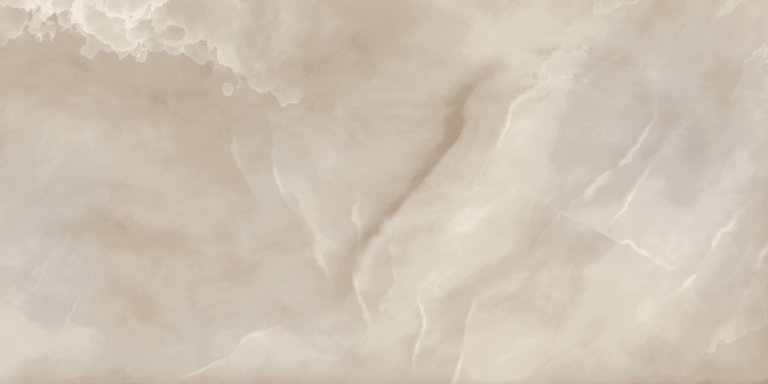
This texture is drawn by a WebGL 1 fragment shader. Its source:

```glsl
precision highp float;
// Polished beige onyx: cloudy tones, a brown diagonal vein, flaky cream crust and fine pale cracks.
uniform vec2 u_resolution;

const vec3 BROWN = vec3(0.70, 0.62, 0.53);
const vec3 TAN   = vec3(0.775, 0.713, 0.64);
const vec3 BEIGE = vec3(0.805, 0.760, 0.705);
const vec3 LIGHT = vec3(0.865, 0.824, 0.768);
const vec3 CREAM = vec3(0.94, 0.91, 0.86);
const vec3 COOL  = vec3(-0.022, 0.002, 0.026);  // tint of the grey clouds

const vec2 VEIN_START = vec2(0.885, 0.27);
const vec2 VEIN_DIR = vec2(0.60, 0.80);
const float VEIN_LENGTH = 0.80;
const float BASE_TONE = 0.47;
const float CLOUD_CONTRAST = 0.95;
const float GRAIN_CONTRAST = 0.34;
const float CRACK_WIDTH = 0.0038;
const int CRACKS = 14;
const int FLAKES = 5;

float hash(vec2 p) {
  vec3 q = fract(vec3(p.xyx) * 0.1031);
  q += dot(q, q.yzx + 33.33);
  return fract((q.x + q.y) * q.z);
}

float noise(vec2 p) {
  vec2 i = floor(p), f = fract(p);
  f = f * f * f * (f * (f * 6.0 - 15.0) + 10.0);
  return mix(mix(hash(i), hash(i + vec2(1, 0)), f.x),
             mix(hash(i + vec2(0, 1)), hash(i + vec2(1, 1)), f.x), f.y);
}

// Fractal noise, centred on zero
float fbm(vec2 p) {
  float sum = 0.0, amp = 0.5;
  for (int i = 0; i < 6; i++) {
    sum += amp * (noise(p) - 0.5);
    p = mat2(1.6, 1.2, -1.2, 1.6) * p + 17.3;
    amp *= 0.52;
  }
  return sum;
}

// Rough pale line with a soft glow on one side
float crack(vec2 p, vec2 centre, float angle, float size) {
  vec2 d = p - centre, axis = vec2(cos(angle), sin(angle));
  float along = dot(d, axis);
  float across = dot(d, vec2(axis.y, -axis.x)) + 0.13 * fbm(p * 5.0 + centre * 31.0);
  float fade = 1.0 - smoothstep(0.35 * size, size, abs(along));
  float broken = smoothstep(0.3, 0.75, noise(p * 15.0 + centre * 57.0));
  float width = max(CRACK_WIDTH, 0.8 / u_resolution.y) * (1.0 + broken);
  float line = exp(-across * across / (width * width));
  float side = smoothstep(-0.006, 0.006, across) * exp(-max(across, 0.0) * 14.0);
  float shade = smoothstep(0.004, -0.012, across) * exp(min(across, 0.0) * 16.0);
  return fade * (0.26 * line * broken + 0.09 * side - 0.08 * shade);
}

// Overlapping torn layers along the top left
float crust(vec2 p) {
  float tone = 0.0;
  for (int i = 0; i < FLAKES; i++) {
    float k = float(i);
    float rough = fbm(p * vec2(6.0, 4.0) + k * 9.7) + 0.35 * fbm(p * 19.0 + k * 5.3);
    float lower = 0.97 - 0.15 * smoothstep(0.1, 0.8, p.x) + 0.03 * (k - 1.5);
    float right = 0.88 - 0.12 * k;
    float h = min(p.y - lower + 0.34 * rough, (right - p.x + 0.28 * rough) * 0.6);
    float patchy = smoothstep(0.35, 0.70, noise(p * 7.0 + k * 21.0));
    float soft = mix(0.035, 0.005, patchy);
    tone += smoothstep(-soft, soft, h) * exp(-max(h, 0.0) * 15.0) * (0.07 + 0.30 * patchy);
  }
  return tone;
}

vec3 palette(float t) {
  vec3 c = mix(BROWN, TAN, smoothstep(0.0, 0.36, t));
  c = mix(c, BEIGE, smoothstep(0.34, 0.56, t));
  c = mix(c, LIGHT, smoothstep(0.54, 0.78, t));
  return mix(c, CREAM, smoothstep(0.78, 1.10, t));
}

void main() {
  vec2 p = gl_FragCoord.xy / u_resolution.y;
  float aspect = u_resolution.x / u_resolution.y;
  vec2 warp = vec2(fbm(p * 2.2 + 3.1), fbm(p * 2.2 + 41.7));

  // Vein coordinates
  vec2 d = p - VEIN_START;
  float along = dot(d, VEIN_DIR);
  float across = dot(d, vec2(VEIN_DIR.y, -VEIN_DIR.x)) + 0.10 * fbm(p * 5.0 + 8.0);
  float rightSide = smoothstep(-0.06, 0.16, across);

  // Clouds: broad on the left, streaked along the vein on the right
  float broad = fbm(p * vec2(2.2, 3.2) + warp * 0.9 + 5.0);
  float streaks = fbm(vec2(across * 6.0, along * 2.2) + warp * 0.8 + 23.0);
  float tone = BASE_TONE + CLOUD_CONTRAST * mix(broad, streaks, 0.25 + 0.5 * rightSide);
  tone += 0.17 * rightSide;
  float band = (p.y - 0.77 + 0.3 * warp.x) / 0.15;
  tone -= 0.16 * exp(-band * band) * (1.0 - smoothstep(0.65, 1.1, p.x));
  tone += 0.10 * (1.0 - rightSide) * smoothstep(0.55, 0.25, p.y);

  // Brushed grain and torn pale veils
  tone += GRAIN_CONTRAST * fbm(p * vec2(9.0, 13.0) + warp * 3.0);
  tone += 0.10 * fbm(p * vec2(38.0, 46.0) + warp * 9.0);
  float veil = fbm(vec2(across * 7.0, along * 3.2) + warp * 1.5 + 77.0);
  float veilMask = smoothstep(0.35, 0.65, noise(p * 3.5 + 11.0)) * (0.35 + 0.65 * rightSide);
  tone += 0.16 * veilMask * smoothstep(-0.008, 0.008, veil) * exp(-max(veil, 0.0) * 9.0);

  // Brown vein, soft on the left and sharper on the right
  float taper = smoothstep(-0.15, 0.20, along) * (1.0 - smoothstep(0.50, VEIN_LENGTH, along));
  float swell = 0.55 + 0.75 * noise(vec2(along * 7.0, 3.0));
  float width = mix(0.034, 0.013, smoothstep(-0.012, 0.012, across)) * swell;
  float vein = exp(-across * across / (width * width));
  float halo = exp(-across * across * 90.0) * (1.0 - rightSide);
  tone -= taper * (vein * (0.24 + 0.34 * noise(p * 14.0)) + 0.10 * halo);
  tone += 0.14 * taper * smoothstep(0.008, 0.022, across) * exp(-max(across, 0.0) * 16.0);

  // Crust, scattered cracks, one shallow ledge and a bright ridge
  tone += crust(p);
  for (int i = 0; i < CRACKS; i++) {
    float k = float(i);
    vec2 centre = vec2(aspect * fract(0.37 + 0.618 * k), 0.85 * fract(0.62 + 0.755 * k));
    float strength = mix(0.3, 1.0, smoothstep(0.3, 0.9, centre.x));
    float size = 0.16 + 0.12 * fract(0.7 + 0.43 * k);
    tone += strength * crack(p, centre, 1.30 + 0.5 * sin(2.4 * k + 1.57), size);
  }
  tone += crack(p, vec2(1.60, 0.37), 2.6, 0.22);
  tone += 0.7 * crack(p, vec2(0.60, 0.08), 0.45, 0.22);
  tone += 0.28 * exp(-length((p - vec2(0.68, 0.12)) * vec2(1.0, 1.6)) * 20.0);

  // Darker rim at the bottom and right
  tone -= 0.32 * exp(-p.y * 45.0) + 0.34 * exp(-(aspect - p.x) * 22.0) * (1.0 - p.y);

  // Grey clouds low on the left and at the right
  vec2 low = p - vec2(0.34, 0.35), far = p - vec2(1.78, 0.58);
  float grey = exp(-dot(low, low) * 5.0) + exp(-dot(far, far) * 12.0);
  grey *= smoothstep(-0.25, 0.2, fbm(p * 2.6 + 61.0));
  gl_FragColor = vec4(palette(tone) + COOL * grey, 1.0);
}
```
